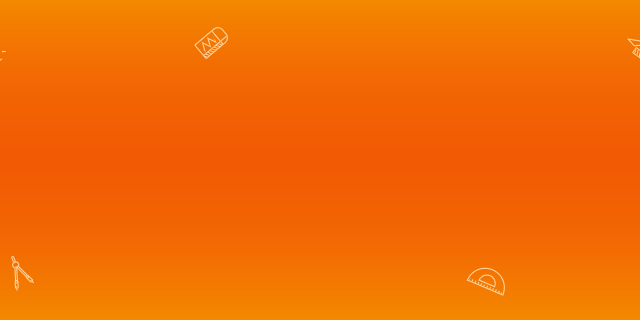
This background is drawn by a WebGL 2 fragment shader. Its source:

```glsl
#version 300 es
precision highp float;
// Warm orange backdrop, deepest across the middle and amber at top and bottom,
// with thin cream line drawings of school tools near the edges. The drawings are
// outlines of distance functions, in units of one percent of the canvas height.

uniform vec2 u_resolution;
out vec4 fragColor;

const vec3 DEEP_ORANGE = vec3(0.950, 0.355, 0.016);
const vec3 AMBER = vec3(0.953, 0.537, 0.0);
const vec3 CREAM = vec3(1.0, 0.88, 0.70);
const float LINEAR_SHARE = 0.24;      // rest of the ramp is quadratic
const float STROKE = 0.17;            // half width of a drawn line
const float STROKE_OPACITY = 0.88;
const vec2 ERASER_POS = vec2(66.1, 86.7);
const float ERASER_TILT = 0.70;
const vec2 PROTRACTOR_POS = vec2(151.6, 10.15);
const float PROTRACTOR_TILT = -0.40;
const vec2 COMPASS_HINGE = vec2(4.9, 17.2);
const float FAR = 1e3;

// Moves p into a frame at the given centre, turned by the angle.
vec2 toLocal(vec2 p, vec2 centre, float angle) {
  float c = cos(angle), s = sin(angle);
  return mat2(c, -s, s, c) * (p - centre);
}

float segment(vec2 p, vec2 a, vec2 b) {
  vec2 pa = p - a, ba = b - a;
  return length(pa - ba * clamp(dot(pa, ba) / dot(ba, ba), 0.0, 1.0));
}

float roundBox(vec2 p, vec2 halfSize, float radius) {
  vec2 q = abs(p) - halfSize + radius;
  return length(max(q, 0.0)) + min(max(q.x, q.y), 0.0) - radius;
}

float halfDisc(vec2 p, float radius) {
  return max(length(p) - radius, -p.y);
}

// Distance to the nearest of evenly spaced lines.
float stripes(float x, float spacing) {
  return abs(fract(x / spacing) - 0.5) * spacing;
}

float eraser(vec2 p) {
  vec2 q = toLocal(p, ERASER_POS, ERASER_TILT);
  float radius = q.x > 0.35 ? 2.0 : 0.3;
  float body = roundBox(q - vec2(0.35, 0.0), vec2(4.85, 2.75), radius);
  float d = abs(body);
  d = min(d, segment(q, vec2(-4.5, -1.5), vec2(4.9, -1.5)));
  d = min(d, segment(q, vec2(2.4, -2.7), vec2(2.4, 2.7)));
  // Shaded side
  float side = roundBox(q - vec2(-1.0, -2.1), vec2(3.4, 0.6), 0.0);
  d = min(d, max(side, stripes(q.x + 0.6 * q.y, 0.85)));
  // Zigzag on the sleeve
  float wave = 4.8 * (abs(fract(q.x / 2.2) - 0.5) - 0.25);
  float zigzag = abs(q.y - 0.5 - wave) * 0.42;
  return min(d, max(zigzag, abs(q.x + 1.0) - 2.2));
}

float protractor(vec2 p) {
  vec2 q = toLocal(p, PROTRACTOR_POS, PROTRACTOR_TILT);
  float d = abs(halfDisc(q, 6.0));
  d = min(d, abs(halfDisc(q - vec2(0.0, 1.4), 2.6)));
  // Ruler ticks along the base
  float ticks = max(stripes(q.x, 1.0), abs(q.y - 0.3) - 0.3);
  return min(d, max(ticks, abs(q.x) - 5.3));
}

float compass(vec2 p) {
  float d = abs(length(p - COMPASS_HINGE) - 0.95);
  d = min(d, abs(segment(p, vec2(4.0, 19.5), vec2(4.5, 18.2)) - 0.3));
  // Two hollow legs, each with a sleeve and a point
  for (int i = 0; i < 2; i++) {
    vec2 leg = i == 0 ? vec2(0.4, -7.8) : vec2(5.5, -5.5);
    vec2 knee = COMPASS_HINGE + 0.68 * leg;
    vec2 ankle = COMPASS_HINGE + 0.88 * leg;
    d = min(d, abs(segment(p, COMPASS_HINGE + 0.12 * leg, knee) - 0.28));
    d = min(d, abs(segment(p, knee, ankle) - 0.42));
    d = min(d, segment(p, ankle, COMPASS_HINGE + leg));
  }
  return d;
}

// Parts of a drawing cut off by the left and right sides.
float edgePieces(vec2 p) {
  float d = segment(p, vec2(0.8, 83.9), vec2(1.6, 83.9));
  d = min(d, segment(p, vec2(0.0, 81.2), vec2(0.5, 81.5)));
  d = min(d, segment(p, vec2(196.3, 87.8), vec2(200.0, 87.2)));
  d = min(d, segment(p, vec2(196.3, 87.8), vec2(198.2, 85.7)));
  d = min(d, segment(p, vec2(198.2, 85.7), vec2(200.5, 85.9)));
  // Hatched strip
  vec2 q = toLocal(p, vec2(199.6, 83.4), -0.62);
  float strip = roundBox(q - vec2(0.7, 0.0), vec2(2.3, 0.95), 0.0);
  d = min(d, abs(strip));
  return min(d, max(strip, stripes(q.x + 0.4 * q.y, 0.85)));
}

void main() {
  vec2 p = gl_FragCoord.xy / u_resolution.y * 100.0;
  float pixel = 100.0 / u_resolution.y;

  // Vertical glow, mirrored about the middle
  float away = abs(p.y / 50.0 - 1.0);
  vec3 color = mix(DEEP_ORANGE, AMBER, mix(away * away, away, LINEAR_SHARE));

  // Line drawings
  float d = FAR;
  d = min(d, eraser(p));
  d = min(d, protractor(p));
  d = min(d, compass(p));
  d = min(d, edgePieces(p));
  float ink = clamp(0.5 - (d - STROKE) / pixel, 0.0, 1.0);
  fragColor = vec4(mix(color, CREAM, ink * STROKE_OPACITY), 1.0);
}
```
